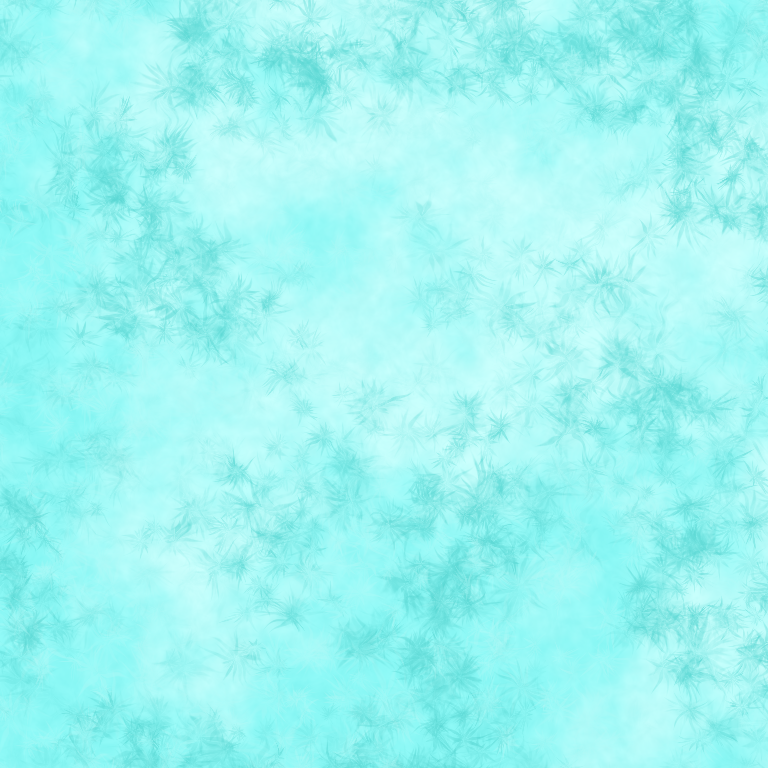
A Shadertoy shader for this texture:

```glsl
// Frosty aqua wash: pale drifting clouds overlaid with translucent spiky stars.
// Jittered grids of shrinking size scatter ragged stars; noise gathers the dark
// ones into small clumps, and pale stars cut back into them.

const vec3 DEEP_BASE  = vec3(0.54, 0.97, 0.96);
const vec3 PALE_BASE  = vec3(0.78, 0.995, 0.985);
const vec3 DARK_STAR  = vec3(0.37, 0.85, 0.835);
const vec3 PALE_STAR  = vec3(0.71, 0.98, 0.97);
const float DARK_ALPHA = 0.50;
const float PALE_ALPHA = 0.36;
const int   LAYERS     = 7;
const float GRID       = 12.0;   // star cells across the first layer
const float GRID_STEP  = 1.9;    // extra cells for each later layer
const float CLUMP_FREQ = 6.5;
const float CLOUD_FREQ = 4.0;
const float WARP       = 0.011;
const float GRAIN      = 0.07;
const float TAU        = 6.2831853;

float hash(vec2 p) {
    return fract(sin(dot(p, vec2(127.1, 311.7))) * 43758.5453);
}

float noise(vec2 p) {
    vec2 i = floor(p), f = fract(p);
    f = f * f * (3.0 - 2.0 * f);
    return mix(mix(hash(i), hash(i + vec2(1, 0)), f.x),
               mix(hash(i + vec2(0, 1)), hash(i + vec2(1, 1)), f.x), f.y);
}

float fbm(vec2 p) {
    float sum = 0.0, amp = 0.533;
    for (int i = 0; i < 4; i++) {
        sum += amp * noise(p);
        p = mat2(1.6, 1.2, -1.2, 1.6) * p + 17.3;
        amp *= 0.5;
    }
    return sum;
}

// One ring of tapered rays of uneven length, lean and strength.
float rays(vec2 p, float count, float seed) {
    float r = length(p);
    float turn = fract(atan(p.y, p.x) / TAU + hash(vec2(seed, 3.1))) * count;
    float id = floor(turn);
    float lean = (hash(vec2(id, seed)) - 0.5) * 0.6;
    float off = abs(turn - id - 0.5 - lean * r);
    float reach = mix(0.3, 1.0, hash(vec2(id + 7.7, seed)));
    float strength = mix(0.25, 1.0, hash(vec2(id + 2.9, seed)));
    float side = r * sin(off * TAU / count);
    float width = 0.10 * (1.0 - r / reach);
    float ray = 1.0 - smoothstep(width - 0.03, width + 0.015, side);
    ray *= smoothstep(0.5, 0.3, off) * (1.0 - smoothstep(reach * 0.7, reach, r));
    return ray * strength;
}

// Two crossed rings of rays around a soft, off-centre heart, stretched at random.
float star(vec2 p, float seed) {
    float tilt = hash(vec2(seed, 8.8)) * TAU;
    vec2 axis = vec2(cos(tilt), sin(tilt));
    p += axis * dot(p, axis) * 0.6 * hash(vec2(seed, 1.7));
    float count = 8.0 + floor(hash(vec2(seed, 5.3)) * 5.0);
    float heart = 0.42 * smoothstep(0.6, 0.0, length(p));
    float spikes = max(rays(p, count, seed),
                       0.85 * rays(p - axis.yx * 0.16, count + 4.0, seed + 9.2));
    return max(heart, spikes);
}

void mainImage(out vec4 fragColor, in vec2 fragCoord) {
    vec2 uv = fragCoord / iResolution.y;

    // Cloudy ground, slightly paler towards the top
    float cloud = fbm(uv * CLOUD_FREQ + 4.0) + 0.10 * (uv.y - 0.5);
    cloud += 0.40 * (fbm(uv * 20.0) - 0.5);
    vec3 color = mix(DEEP_BASE, PALE_BASE, smoothstep(0.22, 0.82, cloud));

    // Ragged outlines and uneven pigment
    vec2 ragged = uv + WARP * (vec2(noise(uv * 45.0), noise(uv * 45.0 + 31.0)) - 0.5);
    float speckle = fbm(ragged * 85.0);
    float pigment = 0.25 + 1.5 * speckle;

    // Scattered stars
    for (int layer = 0; layer < LAYERS; layer++) {
        float level = float(layer);
        float cells = GRID + GRID_STEP * level;
        vec2 shift = vec2(0.37, 0.61) * level;
        vec2 p = ragged * cells + shift;
        for (int k = 0; k < 9; k++) {
            vec2 cell = floor(p) + vec2(k % 3 - 1, k / 3 - 1);
            vec2 key = cell + 41.0 * level;
            vec2 center = cell + vec2(hash(key), hash(key + 13.5));
            float radius = mix(0.55, 1.0, hash(key + 27.1));
            vec2 d = (p - center) / radius;
            if (dot(d, d) > 1.0) continue;

            float seed = hash(key + 55.9) * 90.0;
            float clump = fbm((center - shift) / cells * CLUMP_FREQ + 9.0);
            clump += 0.30 * (hash(key + 71.3) - 0.5);
            bool pale = hash(key + 88.7) > 0.70;
            float alpha = pale ? PALE_ALPHA : DARK_ALPHA * smoothstep(0.39, 0.70, clump);
            alpha *= star(d, seed) * pigment;
            color = mix(color, pale ? PALE_STAR : DARK_STAR, clamp(alpha, 0.0, 1.0));
        }
    }

    // Faint mottling, strongest in red
    color += GRAIN * (speckle - 0.5) * vec3(-1.0, -0.4, -0.4);
    fragColor = vec4(clamp(color, 0.0, 1.0), 1.0);
}
```
